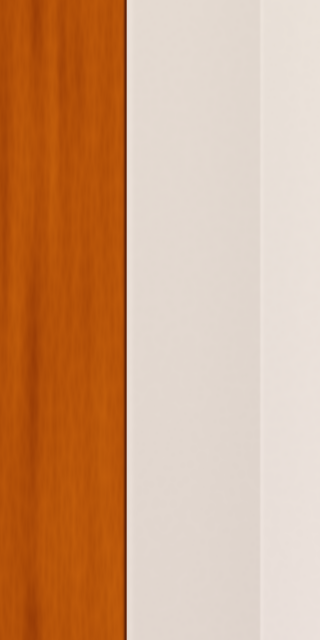
Give the GLSL for this texture, as a Shadertoy shader.

```glsl
// A polished orange wood board beside two pale, softly shaded wall panels.
// Vertical grain comes from layered sines and cellular noise stretched along y,
// with a few broad soft streaks; the edges are smoothed bands across x.

const float WOOD_EDGE = 0.396;
const float PANEL_EDGE = 0.813;
const float EDGE_SOFTNESS = 0.0025;
const float GRAIN_AMOUNT = 0.024;
const float FLECK_AMOUNT = 0.035;
const float PLASTER_AMOUNT = 0.006;

const vec3 WOOD_DARK = vec3(0.55, 0.20, 0.02);
const vec3 WOOD_MID = vec3(0.715, 0.325, 0.035);
const vec3 WOOD_LIGHT = vec3(0.81, 0.42, 0.06);
const vec3 SEAM_COLOR = vec3(0.30, 0.09, 0.03);
const vec3 PANEL_TOP = vec3(0.895, 0.855, 0.82);
const vec3 PANEL_BOTTOM = vec3(0.882, 0.838, 0.808);
const vec3 SIDE_TOP = vec3(0.910, 0.875, 0.842);
const vec3 SIDE_BOTTOM = vec3(0.912, 0.872, 0.850);

vec2 hash2(vec2 p) {
    vec3 q = fract(p.xyx * vec3(0.1031, 0.1030, 0.0973));
    q += dot(q, q.yzx + 33.33);
    return fract((q.xx + q.yz) * q.zy);
}

// Distance to the nearest scattered cell point
float cellular(vec2 p) {
    vec2 cell = floor(p);
    float nearest = 2.0;
    for (int j = -1; j <= 1; j++) {
        for (int i = -1; i <= 1; i++) {
            vec2 c = cell + vec2(i, j);
            nearest = min(nearest, length(c + hash2(c) - p));
        }
    }
    return nearest;
}

// Soft elongated spot
float streak(vec2 p, vec2 center, vec2 size) {
    vec2 d = (p - center) / size;
    return exp(-dot(d, d));
}

float line(float x, float center, float width) {
    float d = (x - center) / width;
    return exp(-d * d);
}

// Fine wavering fibres, roughly -1 to 1
float fibres(vec2 p) {
    float sum = 0.0, amp = 0.5, freq = 55.0;
    for (int i = 0; i < 4; i++) {
        float k = float(i);
        float sway = 1.3 * sin(p.y * (5.0 + 3.0 * k) + k * 2.1);
        sum += amp * sin(p.x * freq + sway + k * 1.7) * (0.65 + 0.35 * sin(p.y * 9.0 + k * 2.4));
        freq *= 1.83;
        amp *= 0.68;
    }
    return sum;
}

vec3 wood(vec2 p) {
    float light = 0.10 * smoothstep(0.08, 0.36, p.x) - 0.06;
    // Broad dark grain
    light -= 0.33 * streak(p, vec2(0.105, 0.44), vec2(0.024, 0.27));
    light -= 0.34 * streak(p, vec2(0.105, 0.02), vec2(0.025, 0.07));
    light -= 0.28 * streak(p, vec2(0.115, 0.98), vec2(0.018, 0.09));
    light -= 0.27 * streak(p, vec2(0.190, 0.91), vec2(0.014, 0.12));
    light -= 0.20 * streak(p, vec2(0.250, 0.88), vec2(0.015, 0.10));
    light -= 0.18 * streak(p, vec2(0.015, 0.70), vec2(0.018, 0.26));
    light -= 0.14 * streak(p, vec2(0.270, 0.52), vec2(0.022, 0.12));
    // Warm bright grain
    light += 0.36 * streak(p, vec2(0.085, 0.72), vec2(0.024, 0.17));
    light += 0.30 * streak(p, vec2(0.165, 0.76), vec2(0.017, 0.20));
    light += 0.32 * streak(p, vec2(0.045, 0.48), vec2(0.018, 0.16));
    light += 0.25 * streak(p, vec2(0.310, 0.32), vec2(0.030, 0.18));
    light += 0.26 * streak(p, vec2(0.190, 0.17), vec2(0.060, 0.16));
    light += 0.20 * streak(p, vec2(0.340, 0.06), vec2(0.035, 0.12));

    vec3 color = mix(WOOD_MID, WOOD_LIGHT, clamp(light, 0.0, 1.0));
    color = mix(color, WOOD_DARK, clamp(-light * 1.5, 0.0, 1.0));
    float fleck = cellular(p * vec2(70.0, 28.0)) - 0.5;
    float detail = GRAIN_AMOUNT * fibres(p) + FLECK_AMOUNT * fleck;
    return color + detail * vec3(1.0, 0.8, 0.25);
}

vec3 wall(vec2 p, float softness) {
    vec3 panel = mix(PANEL_BOTTOM, PANEL_TOP, p.y);
    panel -= 0.010 * smoothstep(0.55, PANEL_EDGE, p.x);
    vec3 side = mix(SIDE_BOTTOM, SIDE_TOP, p.y);
    side += 0.008 * smoothstep(0.85, 1.0, p.x);
    vec3 color = mix(panel, side, smoothstep(-softness, softness, p.x - PANEL_EDGE));
    color += 0.015 * line(p.x, PANEL_EDGE + 0.006, 0.006);
    float mottle = cellular(p * vec2(34.0, 60.0)) - 0.5;
    return color + PLASTER_AMOUNT * mottle;
}

void mainImage(out vec4 fragColor, in vec2 fragCoord) {
    vec2 p = fragCoord / iResolution.xy;
    float softness = max(EDGE_SOFTNESS, 0.75 / iResolution.x);

    // Board with a dark seam, wall with a pale bevel
    vec3 board = mix(wood(p), SEAM_COLOR, 0.85 * line(p.x, WOOD_EDGE - 0.003, 0.006));
    vec3 plaster = wall(p, softness * 1.5);
    plaster += 0.025 * line(p.x, WOOD_EDGE + 0.011, 0.010);

    vec3 color = mix(board, plaster, smoothstep(-softness, softness, p.x - WOOD_EDGE));
    fragColor = vec4(clamp(color, 0.0, 1.0), 1.0);
}
```
